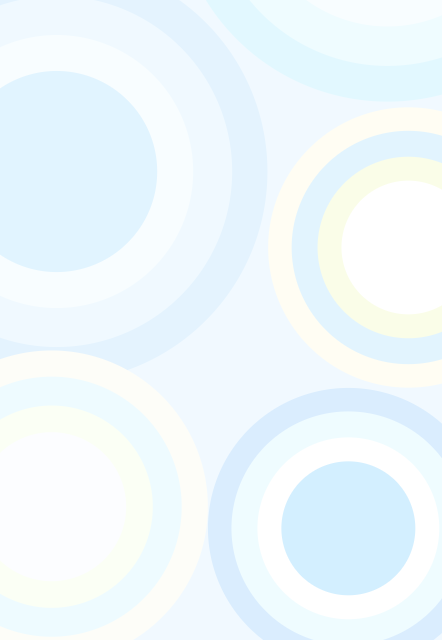
Write a Shadertoy shader that draws this background.

```glsl
// Pale pastel backdrop of five large concentric ring discs on icy blue.
// Every disc shares the same ring proportions; each is painted from its
// outer ring inward with distance-based antialiased edges.

// Ring radii as fractions of the disc radius, outermost first
const float RING_RATIO[4] = float[4](1.0, 0.8325, 0.6475, 0.4770);

const vec3 BACKGROUND = vec3(0.945, 0.978, 1.000);
const vec3 WHITE      = vec3(1.000, 1.000, 1.000);
const vec3 MIST       = vec3(0.973, 0.992, 1.000);
const vec3 FROST      = vec3(0.938, 0.988, 1.000);
const vec3 SKY        = vec3(0.888, 0.958, 0.996);

// Disc placement: centre.xy and radius, in canvas heights
const vec3 BLUE_DISC   = vec3(0.0885, 0.7320, 0.3294);
const vec3 AQUA_DISC   = vec3(0.6055, 1.1745, 0.3333);
const vec3 LEMON_DISC  = vec3(0.6380, 0.6133, 0.2190);
const vec3 CREAM_DISC  = vec3(0.0807, 0.2083, 0.2441);
const vec3 AZURE_DISC  = vec3(0.5443, 0.1745, 0.2194);

// Paints four nested circles over the base colour
vec3 paintDisc(vec3 base, vec2 p, vec3 disc, vec3 rings[4], float pixel) {
    float dist = length(p - disc.xy);
    for (int i = 0; i < 4; i++) {
        float edge = dist - disc.z * RING_RATIO[i];
        float coverage = clamp(0.5 - edge / pixel, 0.0, 1.0);
        base = mix(base, rings[i], coverage);
    }
    return base;
}

void mainImage(out vec4 fragColor, in vec2 fragCoord) {
    vec2 p = fragCoord / iResolution.y;
    float pixel = 1.0 / iResolution.y;
    vec3 color = BACKGROUND;

    // Upper discs
    color = paintDisc(color, p, BLUE_DISC, vec3[4](
        vec3(0.895, 0.953, 0.996), vec3(0.941, 0.978, 1.0), MIST,
        vec3(0.882, 0.957, 1.0)), pixel);
    color = paintDisc(color, p, AQUA_DISC, vec3[4](
        vec3(0.888, 0.973, 1.0), FROST, MIST, WHITE), pixel);

    // Yellow-tinted disc at the right
    color = paintDisc(color, p, LEMON_DISC, vec3[4](
        vec3(1.0, 0.992, 0.953), SKY, vec3(0.980, 0.992, 0.910), WHITE), pixel);

    // Lower discs; the cream one overlaps the blue one above
    color = paintDisc(color, p, CREAM_DISC, vec3[4](
        vec3(0.992, 0.992, 0.973), vec3(0.934, 0.985, 1.0),
        vec3(0.984, 1.0, 0.961), vec3(0.988, 0.992, 1.0)), pixel);
    color = paintDisc(color, p, AZURE_DISC, vec3[4](
        vec3(0.855, 0.929, 0.996), FROST, WHITE,
        vec3(0.827, 0.937, 1.0)), pixel);

    fragColor = vec4(color, 1.0);
}
```
